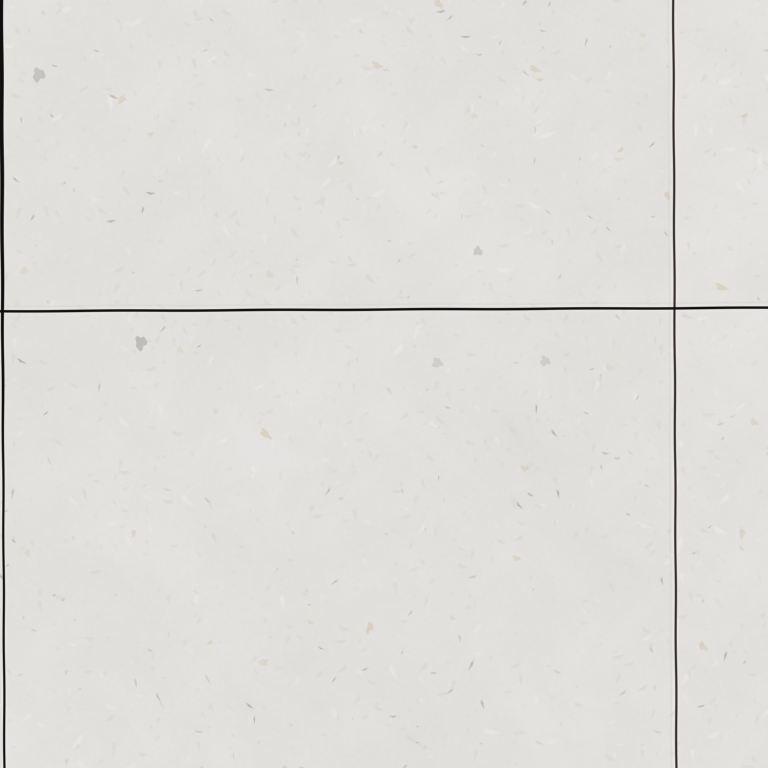
Give the GLSL for this texture, as a three.js fragment shader.

```glsl
varying vec2 vUv;

const vec3 STONE_LIGHT = vec3(0.897, 0.893, 0.884);
const vec3 STONE_SHADE = vec3(0.862, 0.856, 0.842);
const vec3 PALE_CHIP = vec3(0.925, 0.922, 0.910);
const vec3 GREY_FLECK = vec3(0.62, 0.61, 0.59);
const vec3 PEBBLE = vec3(0.66, 0.665, 0.65);
const vec3 TAN = vec3(0.82, 0.75, 0.65);
const vec3 JOINT_DARK = vec3(0.07, 0.055, 0.06);
const vec3 JOINT_SOFT = vec3(0.20, 0.17, 0.17);

const vec2 TILE = vec2(0.875, 0.62);       // tile pitch
const vec2 ORIGIN = vec2(0.0058, 0.5947);  // joint crossing at the left
const vec2 SKEW = vec2(-0.0042, 0.0046);   // drift of the joints
const vec2 JOINT_HALF = vec2(0.0014, 0.0016);
const float EDGE = 0.0011;
const float BEVEL = 0.0065;

vec2 hash2(vec2 p) {
  vec3 q = fract(p.xyx * vec3(0.1031, 0.1030, 0.0973));
  q += dot(q, q.yzx + 33.33);
  return fract((q.xx + q.yz) * q.zy);
}

// Layered, rotated and warped sines, about -1 to 1
float mottle(vec2 p) {
  float sum = 0.0;
  float amp = 0.5;
  for (int i = 0; i < 6; i++) {
    p += 0.55 * sin(p.yx * 1.3 + float(i) * 1.7);
    sum += amp * sin(p.x) * sin(p.y + 0.8);
    p = mat2(0.80, 0.60, -0.60, 0.80) * p * 1.75 + 3.1;
    amp *= 0.72;
  }
  return sum;
}

// Distance to the nearest cell point
float cellular(vec2 p) {
  vec2 id = floor(p);
  float nearest = 2.0;
  for (int y = -1; y <= 1; y++) {
    for (int x = -1; x <= 1; x++) {
      vec2 c = id + vec2(x, y);
      nearest = min(nearest, length(p - c - hash2(c)));
    }
  }
  return nearest;
}

// Scattered irregular flecks; radius is in canvas units
float flecks(vec2 p, float cells, float density, float radius, float stretch) {
  vec2 q = p * cells;
  vec2 id = floor(q);
  float cover = 0.0;
  for (int y = -1; y <= 1; y++) {
    for (int x = -1; x <= 1; x++) {
      vec2 c = id + vec2(x, y);
      vec2 shape = hash2(c + 71.3);
      vec2 kind = hash2(c + 19.7);
      vec2 d = (q - c - hash2(c)) / cells;
      float a = shape.x * 6.2832;
      d = mat2(cos(a), sin(a), -sin(a), cos(a)) * d;
      d.x /= 1.0 + stretch * shape.y;
      float angle = atan(d.y, d.x + 0.00001);
      float r = radius * mix(0.5, 1.2, kind.y);
      r *= 1.0 + 0.18 * sin(3.0 * angle + a) + 0.12 * sin(5.0 * angle);
      float body = 1.0 - smoothstep(r - EDGE, r + EDGE, length(d));
      cover = max(cover, body * step(kind.x, density) * mix(0.35, 1.0, shape.y));
    }
  }
  return cover;
}

vec3 stone(vec2 p) {
  float cloud = mottle(p * 7.0);
  float patches = mottle(p * 26.0 + 8.0);
  float grain = cellular(p * 150.0) - 0.45;
  float shade = 0.32 + 0.20 * cloud + 0.20 * patches + 0.22 * grain;
  vec3 col = mix(STONE_LIGHT, STONE_SHADE, clamp(shade, 0.0, 1.0));
  float wear = smoothstep(-0.5, 0.6, cloud + 0.4 * patches);

  // Chips, flecks and pebbles
  col = mix(col, PALE_CHIP, 0.55 * flecks(p + 4.0, 30.0, 0.30, 0.0026, 2.5));
  col = mix(col, STONE_SHADE * 0.95, 0.40 * flecks(p + 9.0, 48.0, 0.38, 0.0022, 2.0));
  col = mix(col, GREY_FLECK, mix(0.25, 0.70, wear) * flecks(p + 2.0, 27.0, 0.26, 0.0013, 3.0));
  col = mix(col, TAN, 0.50 * flecks(p + 6.0, 13.0, 0.20, 0.0036, 1.0));
  col = mix(col, PEBBLE, 0.85 * flecks(p + 1.0, 7.0, 0.13, 0.0062, 0.4));
  return col;
}

void main() {
  // Signed distances to the closest joints
  vec2 grid = vUv - ORIGIN - SKEW * vUv.yx;
  grid += 0.0003 * sin(vUv.yx * vec2(47.0, 31.0));
  vec2 tile = floor(grid / TILE);
  vec2 d = grid - TILE * floor(grid / TILE + 0.5);

  vec3 col = stone(vUv + 3.0 * hash2(tile + 5.0) + 2.0);
  col += 0.006 * (hash2(tile + 12.0).x - 0.5);

  // Pale bevel with a faint outer crease
  vec2 rim = 1.0 - smoothstep(vec2(0.002), vec2(BEVEL), abs(d));
  col += 0.018 * max(rim.x, rim.y);
  vec2 crease = exp(-pow((d - vec2(-BEVEL, BEVEL)) / 0.0013, vec2(2.0)));
  col -= 0.022 * max(crease.x, crease.y);

  // Dark joints, heavier at the left margin
  vec2 halfWidth = JOINT_HALF;
  float margin = 1.0 - step(TILE.x * 0.5, grid.x);
  halfWidth.x += margin * 0.0012 * smoothstep(0.3, 0.9, vUv.y);
  vec2 line = 1.0 - smoothstep(halfWidth - EDGE, halfWidth + EDGE, abs(d));
  col = mix(col, mix(JOINT_SOFT, JOINT_DARK, margin), line.x);
  col = mix(col, JOINT_DARK, line.y);

  gl_FragColor = vec4(col, 1.0);
}
```
